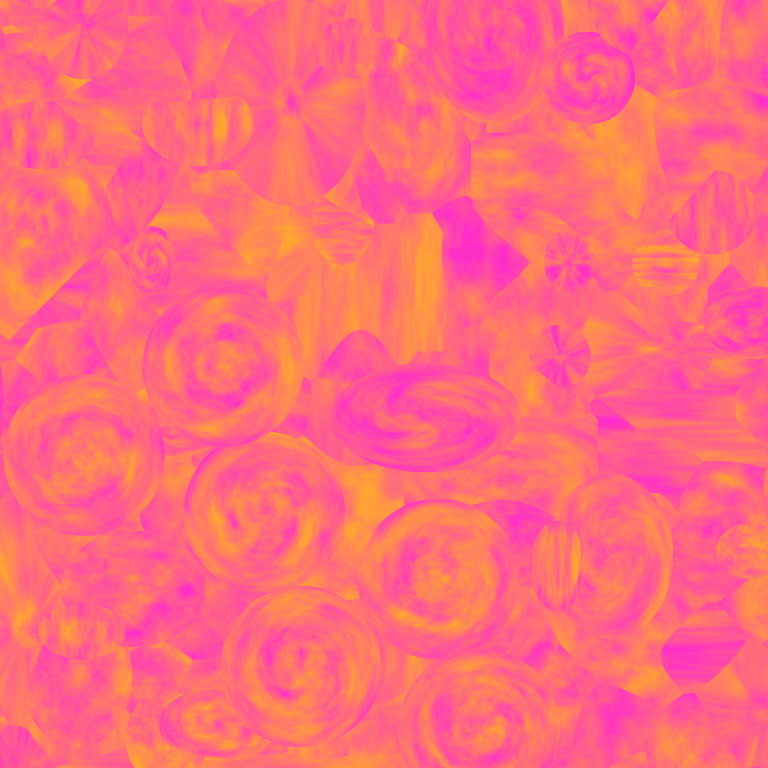
Give the GLSL for this background, as a Shadertoy shader.

```glsl
const float TAU = 6.2831853;
const float NO_WRAP = 4096.0;

vec4 hash4(vec2 p) {
    vec4 h = fract(p.xyxy * vec4(0.1031, 0.1030, 0.0973, 0.1099));
    h += dot(h, h.wzxy + 33.33);
    return fract((h.xxyz + h.yzzw) * h.zywx);
}

float hash1(vec2 p) {
    vec3 h = fract(p.xyx * 0.1031);
    h += dot(h, h.yzx + 33.33);
    return fract((h.x + h.y) * h.z);
}

// Value noise that repeats along x after a whole number of cells
float noise(vec2 p, float period, float seed) {
    vec2 i = floor(p), f = fract(p);
    f = f * f * (3.0 - 2.0 * f);
    float x0 = mod(i.x, period) + seed;
    float x1 = mod(i.x + 1.0, period) + seed;
    float y0 = i.y + seed * 1.7;
    return mix(mix(hash1(vec2(x0, y0)), hash1(vec2(x1, y0)), f.x),
               mix(hash1(vec2(x0, y0 + 1.0)), hash1(vec2(x1, y0 + 1.0)), f.x), f.y);
}

float fbm(vec2 p, float period, float seed) {
    float sum = 0.0, amp = 0.435;
    for (int k = 0; k < 5; k++) {
        sum += amp * noise(p, period, seed + float(k) * 19.0);
        p *= 2.0;
        period *= 2.0;
        amp *= 0.6;
    }
    return sum;
}

// Streaks along rings or spokes; x of count is per turn, y per radius
float polarGrain(vec2 q, vec2 count, float twist, float seed) {
    float r = length(q);
    float turn = atan(q.y, q.x + 1e-5) / TAU + 0.5 + twist * r;
    float streaks = fbm(vec2(turn, r) * count, count.x, seed);
    float core = fbm(q * 5.0 + 40.0, NO_WRAP, seed);
    return mix(core, streaks, smoothstep(0.12, 0.4, r));
}

// Tone of one patch, centred on zero; q has unit radius
float patchTone(vec2 q, vec2 id) {
    vec4 h = hash4(id + 71.0);
    float seed = floor(h.x * 300.0) + 10.0;
    float grain;
    if (h.y < 0.32) grain = polarGrain(q, vec2(8.0, 4.0), h.z * 0.3, seed);
    else if (h.y < 0.48) grain = polarGrain(q, vec2(14.0, 0.7), 0.0, seed);
    else if (h.y < 0.83) grain = fbm(q * 2.6 + 40.0, NO_WRAP, seed);
    else grain = fbm((h.z < 0.5 ? q : q.yx) * vec2(4.5, 0.9) + 40.0, NO_WRAP, seed);
    float bands = noise(vec2(0.0, length(q) * 3.0), NO_WRAP, seed + 5.0);
    return 1.3 * (grain - 0.5) + 0.25 * (bands - 0.5) + 0.34 * (h.w - 0.5);
}

// Interlocking cells with curved and straight borders
float mosaic(vec2 p, float grid, float px) {
    vec2 s = p * grid, base = floor(s);
    float d1 = 9.0, d2 = 9.0;
    vec2 q1 = vec2(0.0), q2 = q1, id1 = q1, id2 = q1;
    for (int j = -2; j <= 2; j++)
    for (int i = -2; i <= 2; i++) {
        vec2 id = base + vec2(i, j) + 20.0;
        vec4 h = hash4(id);
        float aspect = mix(0.7, 1.4, h.z);
        vec2 q = (s + 20.0 - id - h.xy) * vec2(aspect, 1.0 / aspect);
        float d = h.w > 0.72 ? max(abs(q.x), abs(q.y)) : length(q);
        d -= 0.5 * hash1(id + 5.0);
        if (d < d1) {
            d2 = d1; q2 = q1; id2 = id1;
            d1 = d; q1 = q; id1 = id;
        } else if (d < d2) {
            d2 = d; q2 = q; id2 = id;
        }
    }
    float own = 0.5 + 0.5 * smoothstep(0.0, 2.0 * px * grid, d2 - d1);
    return mix(patchTone(q2, id2), patchTone(q1, id1), own);
}

// Scattered ellipses, each trimmed by a random straight cut
float addDiscs(float tone, vec2 p, float grid, float chance, float seed, float px) {
    vec2 s = p * grid, base = floor(s);
    for (int j = -1; j <= 1; j++)
    for (int i = -1; i <= 1; i++) {
        vec2 id = base + vec2(i, j) + seed;
        vec4 h = hash4(id);
        if (h.w > chance) continue;
        float aspect = mix(0.75, 1.3, h.z);
        vec2 q = (s + seed - id - h.xy) * vec2(aspect, 1.0 / aspect);
        float radius = mix(0.28, 0.6, hash1(id + 3.0));
        float angle = TAU * hash1(id + 9.0);
        float cut = dot(q, vec2(cos(angle), sin(angle))) - radius * mix(0.3, 1.2, h.x);
        float edge = max(length(q) - radius, cut);
        float cover = 1.0 - smoothstep(-px * grid, px * grid, edge);
        if (cover > 0.0) tone = mix(tone, patchTone(q / radius, id), cover);
    }
    return tone;
}

// Large ringed rosettes on a slanted lattice
float addRosettes(float tone, vec2 p, float px) {
    for (int j = -1; j <= 1; j++)
    for (int i = -1; i <= 1; i++) {
        if (i * j != 0 && i <= j) continue;
        vec2 cell = vec2(i, j);
        vec4 h = hash4(cell + 47.0);
        vec2 centre = vec2(0.341, 0.327) + cell.x * vec2(0.234, -0.081)
                    + cell.y * vec2(-0.052, 0.2) + 0.012 * (h.xy - 0.5);
        vec2 q = (p - centre) / 0.105;
        float r = length(q);
        float cover = 1.0 - smoothstep(-px, px, (r - 1.0) * 0.105);
        if (cover <= 0.0) continue;
        float grain = polarGrain(q, vec2(9.0, 5.0), 0.15, 20.0 + floor(h.z * 200.0));
        float ring = smoothstep(0.28, 0.38, r) * (1.0 - smoothstep(0.5, 0.62, r));
        float rosette = 1.35 * (grain - 0.5) + 0.11 - ring * 0.28 * h.w;
        rosette -= 0.1 * smoothstep(0.8, 1.0, r);
        tone = mix(tone, rosette, cover);
    }
    return tone;
}

void mainImage(out vec4 fragColor, in vec2 fragCoord) {
    vec2 p = fragCoord / iResolution.y;
    float px = 0.7 / iResolution.y;
    float tone = mosaic(p, 8.0, px);
    tone = addDiscs(tone, p, 5.0, 0.3, 60.0, px);
    tone = addDiscs(tone, p, 9.0, 0.3, 110.0, px);
    tone = addRosettes(tone, p, px);

    vec3 magenta = vec3(1.0, 0.18, 0.79);
    vec3 orange = vec3(1.0, 0.64, 0.20);
    fragColor = vec4(mix(magenta, orange, clamp(tone + 0.505, 0.0, 1.0)), 1.0);
}
```
